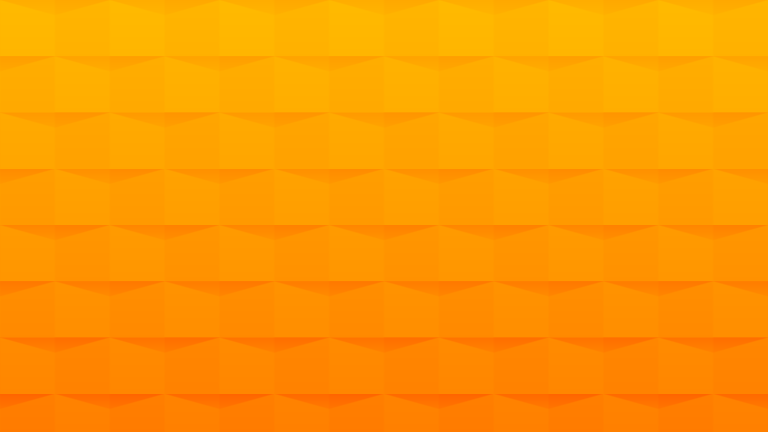
Reproduce this pattern procedurally as a Shadertoy shader.

```glsl
// Staggered rows of folded orange panels with shaded triangular overlaps.

const float COLUMNS = 14.0;      // half panels across the canvas
const float ROWS = 7.68;         // rows down the canvas, the last one cut off
const float FOLD_DEPTH = 0.27;   // deepest shadow, as a part of the row height
const float ROW_STEP = 0.4;      // how far each row keeps its own flat tone

// Signed distance to the nearest panel peak in columns, from -1 to 1
float peakOffset(float x, float row) {
    return mod(x + mod(row, 2.0) + 1.0, 2.0) - 1.0;
}

// Left faces give -1 and right faces +1, blended over the vertical folds
float faceSide(float offset, float blur) {
    float edge = min(abs(offset), 1.0 - abs(offset));
    return sign(offset) * clamp(edge / blur, 0.0, 1.0);
}

// Shadow under a row: darkest at the seam, ending on the sloping panel edge
float foldShadow(float offset, float depth, float blur) {
    float slope = FOLD_DEPTH * abs(offset);
    float inside = 1.0 - smoothstep(-blur, blur, depth - slope);
    float fade = mix(1.0, 0.3, clamp(depth / FOLD_DEPTH, 0.0, 1.0));
    return inside * fade * smoothstep(-0.5 * blur, 0.5 * blur, depth);
}

void mainImage(out vec4 fragColor, in vec2 fragCoord) {
    vec2 uv = fragCoord / iResolution.xy;
    vec2 grid = vec2(uv.x * COLUMNS, (1.0 - uv.y) * ROWS);
    vec2 blur = vec2(COLUMNS, ROWS) / iResolution.xy;

    float row = floor(grid.y);
    float depth = fract(grid.y);
    float offset = peakOffset(grid.x, row);

    // Amber at the top, deep orange at the bottom, slightly stepped by row
    float descent = (row + mix(depth, 0.5, ROW_STEP)) / ROWS;
    float green = mix(0.725, 0.49, descent);

    // Faces catch light on the right of each peak
    green += 0.009 * faceSide(offset, blur.x);

    // Overlap shadows grow stronger towards the bottom
    green -= mix(0.05, 0.105, descent) * foldShadow(offset, depth, blur.y);

    fragColor = vec4(1.0, green, 0.0, 1.0);
}
```
